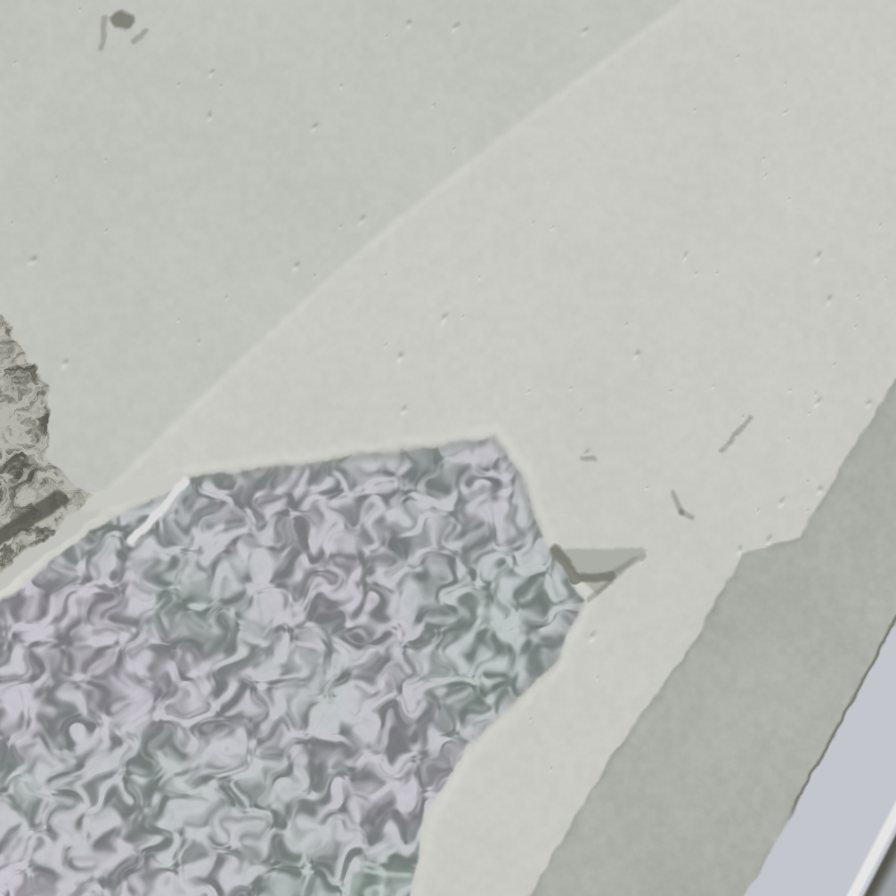
Give the GLSL for this texture, as a WebGL 2 fragment shader.

```glsl
#version 300 es
precision highp float;
// Chipped pale plaster over speckled granite, with a fibrous gap and a diagonal trim.
uniform vec2 u_resolution;
out vec4 fragColor;

const vec3 SHADE = vec3(.755, .762, .738), LIGHT = vec3(.788, .79, .768);
const vec3 STONE_DARK = vec3(.47, .49, .49), STONE_LIGHT = vec3(.76, .77, .785);
const vec3 BAND = vec3(.675, .685, .66), TRIM = vec3(.765, .78, .805);
const vec3 FIBRE_DARK = vec3(.34, .34, .31), FIBRE_LIGHT = vec3(.71, .71, .67);
const vec3 CREVICE = vec3(.43, .43, .39);
const float EDGE_SOFT = .0025, EDGE_WOBBLE = .009, FLECK_SCALE = 62.;

// Outlines, padded to one length
const int N = 12;
const vec2 O = vec2(0);
const vec2 GRANITE_SHAPE[N] = vec2[](
  vec2(-.1, .24), vec2(.098, .408), vec2(.215, .466), vec2(.553, .511), vec2(.579, .473), vec2(.612, .388),
  vec2(.651, .329), vec2(.612, .251), vec2(.521, .167), vec2(.475, .089), vec2(.44, -.1), vec2(-.1, -.1));
const vec2 BAND_SHAPE[N] = vec2[](
  vec2(1.1, .735), vec2(.938, .479), vec2(.892, .401), vec2(.827, .382), vec2(.781, .297),
  vec2(.677, .147), vec2(.53, -.1), vec2(1.1, -.1), O, O, O, O);
const vec2 FIBRE_SHAPE[N] = vec2[](
  vec2(-.1, .72), vec2(0, .648), vec2(.055, .57), vec2(.055, .492), vec2(.1, .447),
  vec2(.065, .414), vec2(-.1, .28), O, O, O, O, O);
// Scratch ends: start xy, end xy
const vec4 SCRATCHES[8] = vec4[](
  vec4(.112, .947, .118, .98), vec4(.15, .955, .163, .966), vec4(.752, .449, .759, .429),
  vec4(.759, .429, .773, .424), vec4(.806, .497, .838, .533), vec4(.652, .487, .664, .487),
  vec4(.682, .358, .72, .38), vec4(.658, .33, .682, .35));

float hash(vec2 p) {
  vec3 q = fract(p.xyx * .1031);
  q += dot(q, q.yzx + 33.33);
  return fract((q.x + q.y) * q.z);
}
float noise(vec2 p) {
  vec2 i = floor(p), f = fract(p), e = vec2(1, 0);
  f = f * f * (3. - 2. * f);
  return mix(mix(hash(i), hash(i + e), f.x), mix(hash(i + e.yx), hash(i + 1.), f.x), f.y);
}
float fbm(vec2 p) {
  float sum = 0., amp = .53;
  for (int i = 0; i < 4; i++, amp *= .5) {
    sum += amp * noise(p + 40.);
    p = mat2(1.6, 1.2, -1.2, 1.6) * p;
  }
  return sum;
}
float bell(float x, float w) { return exp(-x * x / (w * w)); }
float cover(float d) { return 1. - smoothstep(-EDGE_SOFT, EDGE_SOFT, d); }
float segment(vec2 p, vec2 a, vec2 b) {
  vec2 d = b - a;
  return length(p - a - d * clamp(dot(p - a, d) / dot(d, d), 0., 1.));
}
float stroke(vec2 p, vec4 s, float width) { return cover(segment(p, s.xy, s.zw) - width); }
// Signed distance to a polygon, negative inside
float polygon(vec2 p, vec2 v[N], int count) {
  float dist = 9., side = 1.;
  for (int i = 0; i < count; i++) {
    vec2 a = v[i], b = v[(i + 1) % count];
    dist = min(dist, segment(p, a, b));
    if ((a.y > p.y) != (b.y > p.y) && p.x < a.x + (p.y - a.y) * (b.x - a.x) / (b.y - a.y)) side = -side;
  }
  return dist * side;
}
// Scattered dents: positive in shadow, negative on the lit rim
float dents(vec2 p, float scale, float density) {
  vec2 id = floor(p * scale), c = fract(p * scale) - .3 - .4 * vec2(hash(id + 7.), hash(id + 19.));
  c = vec2(c.x + c.y, (c.y - c.x) * 1.6);
  return (bell(length(c), .11) - .6 * bell(length(c + .14), .11)) * step(hash(id), density);
}

void main() {
  vec2 uv = gl_FragCoord.xy / u_resolution;
  vec2 wobble = vec2(fbm(uv * 45.), fbm(uv * 45. + 17.)) - .5;
  vec2 p = uv + EDGE_WOBBLE * wobble;
  float granite = polygon(p, GRANITE_SHAPE, 12), band = polygon(p, BAND_SHAPE, 8);
  float fibre = polygon(p + EDGE_WOBBLE * wobble, FIBRE_SHAPE, 7);
  float grain = fbm(uv * 110.) - .5, cloud = fbm(uv * 9.) - .5;

  // Plaster: two planes meeting at a faint bowed ridge
  float x = uv.x - .143, ridge = uv.y - .479 - .86 * x - .02 * sin(x * 6.);
  float upper = smoothstep(-.006, .006, ridge);
  vec3 col = mix(LIGHT, SHADE, upper) + .014 * bell(ridge + .007, .006) + .035 * grain + .02 * cloud;
  float nearBand = smoothstep(.15, 0., band) * smoothstep(.3, .5, uv.y);
  col -= .1 * dents(p, 19., .06 + .12 * upper + .4 * nearBand);
  col -= .07 * dents(p + .37, 38., .05 + .35 * nearBand);

  // Granite: warped diagonal flecks, lilac drift and shadowed rim
  vec2 q = mat2(.72, -.9, .69, .9) * uv * FLECK_SCALE + 2.2 * vec2(noise(uv * 48.), noise(uv * 48. + 29.));
  float fleck = mix(noise(q), noise(q * 1.9 + 11.), .35);
  vec3 stone = mix(STONE_DARK, STONE_LIGHT, smoothstep(.17, .75, fleck));
  stone += vec3(.07, -.01, .06) * cloud + .05 * grain;
  col = mix(col + .025 * bell(granite - .008, .007), stone, cover(granite));
  float rim = smoothstep(.4, .47, uv.y) + smoothstep(.45, .6, uv.x) * noise(uv * 50.);
  col = mix(col, BAND * .82, .5 * min(rim, 1.) * bell(granite + .003, .006));

  // Pale lip and bright sliver along the upper left of the stone
  col = mix(col, SHADE, stroke(p, vec4(-.02, .335, .1, .433), .01));
  col = mix(col, LIGHT, stroke(p, vec4(.1, .44, .2, .464), .009));
  col = mix(col, vec3(.86), stroke(p, vec4(.146, .395, .207, .461), .005));

  // Fibrous gap
  vec2 along = vec2(uv.x + uv.y, (uv.y - uv.x) * 2.) * 28.;
  float strands = smoothstep(.26, .64, mix(fbm(along + 5. * wobble), fbm(uv * 45.), .4));
  strands *= 1. - .8 * stroke(p, vec4(-.01, .395, .065, .443), .009);
  col = mix(col, mix(FIBRE_DARK, FIBRE_LIGHT, strands), cover(fibre));

  // Chipped notch, cracks and pits
  vec2 n = p - vec2(.668, .387);
  col = mix(col, BAND, cover(max(n.y, abs(n.x) * .72 - n.y * .75 - .04)));
  float pits = stroke(p, vec4(.132, .979, .141, .977), .009);
  pits += stroke(p, vec4(.62, .385, .642, .354), .006) + stroke(p, vec4(.642, .354, .682, .356), .005);
  for (int i = 0; i < 8; i++) pits += .5 * stroke(p, SCRATCHES[i], .003);
  col = mix(col, CREVICE, .75 * min(pits, 1.));

  // Grey band, pale trim and dark corner
  col = mix(col, BAND + .05 * (grain + cloud) - .07 * bell(band, .006) * noise(uv * 60.), cover(band));
  float trim = (.31 + (p.x - 1.) * 1.84 - uv.y) / 2.09;
  col = mix(col, TRIM, cover(-trim));
  col = mix(col, CREVICE, cover(abs(trim) - .0015) * smoothstep(.25, .6, noise(uv * 16.)));
  float corner = (.069 + (uv.x - 1.) * 1.92 - uv.y) / 2.16;
  col = mix(col, vec3(.9), cover(abs(corner + .011) - .006));
  col = mix(col, mix(FIBRE_DARK, TRIM * .8, smoothstep(.004, .02, corner)), cover(-corner));
  fragColor = vec4(col, 1);
}
```
